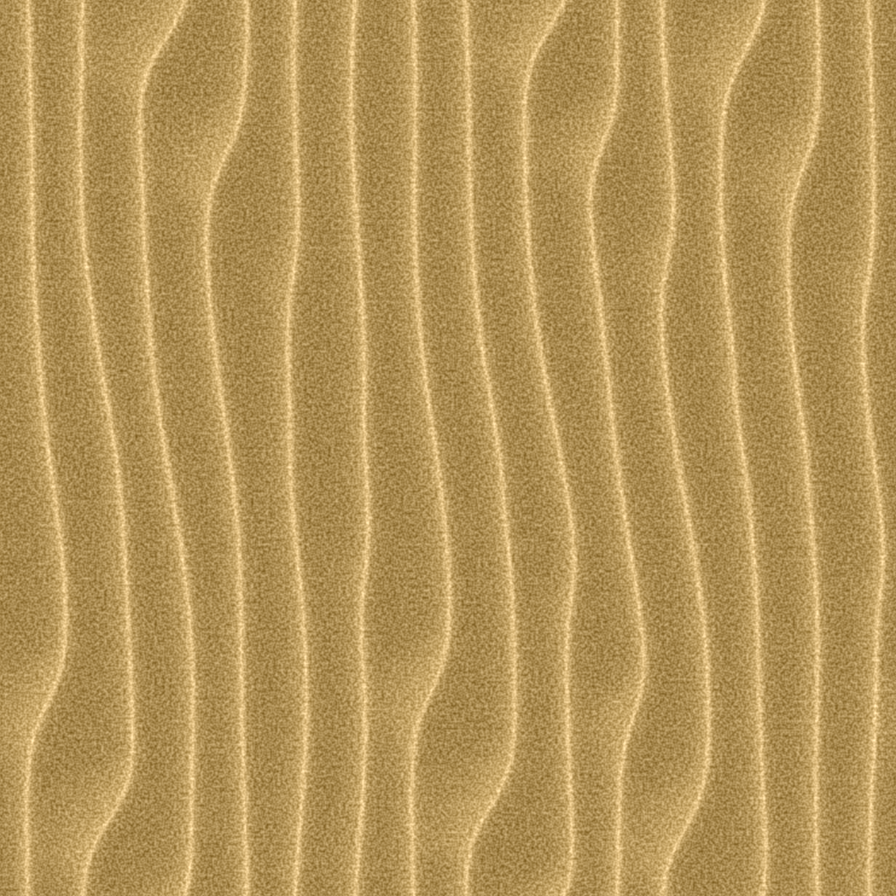
A Shadertoy shader for this texture:

```glsl
// Wind-rippled sand: fourteen wavy crests run up the canvas, each with a soft
// slope on its left and a steep drop on its right. Bends step from crest to
// crest in slanting trains; fine gradient noise gives the grain.

const float TAU = 6.2831853;
const float CRESTS = 14.0;

float hash(vec2 p) {
    p = fract(p * vec2(0.1031, 0.1137));
    p += dot(p, p.yx + 33.33);
    return fract((p.x + p.y) * p.x * 17.0);
}

float cornerSlope(vec2 cell, vec2 offset) {
    float angle = TAU * hash(cell);
    return dot(vec2(cos(angle), sin(angle)), offset);
}

float gradientNoise(vec2 p) {
    vec2 cell = floor(p), f = fract(p);
    vec2 s = f * f * f * (f * (f * 6.0 - 15.0) + 10.0);
    vec2 e = vec2(0.0, 1.0);
    float low = mix(cornerSlope(cell, f), cornerSlope(cell + e.yx, f - e.yx), s.x);
    float high = mix(cornerSlope(cell + e, f - e), cornerSlope(cell + 1.0, f - 1.0), s.x);
    return mix(low, high, s.y);
}

// One train of bends: a slow drift right, then a quick swing back left.
// It is strongest at crest "center" and fades over the neighbours.
float bendTrain(float crest, float y, float center, float spread) {
    float away = mod(crest - center + 0.5 * CRESTS, CRESTS) - 0.5 * CRESTS;
    float t = fract(y - 0.98 - 0.13 * away + 0.5) - 0.5;
    return (t - 0.5 * tanh(t / 0.05)) * exp(-0.5 * away * away / (spread * spread));
}

// Horizontal position of a crest at depth y, measured from the top
float crestX(float crest, float y) {
    float phase = hash(vec2(mod(crest, CRESTS) * 7.0 + 3.0, 5.0));
    float x = crest - 0.365;
    x += 1.02 * bendTrain(crest, y, 2.5, 1.5);
    x += 0.97 * bendTrain(crest, y, 8.6, 1.7);
    x += 0.80 * bendTrain(crest, y, 11.4, 1.7);
    x += 0.14 * cos(TAU * (y - 0.73));
    x += 0.05 * sin(TAU * (2.0 * y + phase));
    return x / CRESTS;
}

void mainImage(out vec4 fragColor, in vec2 fragCoord) {
    vec2 uv = fragCoord / iResolution.xy;
    float y = 1.0 - uv.y;

    // Nearest crest on either side
    float toLeft = 1.0, toRight = 1.0, rightCrest = 0.0;
    for (float i = -1.0; i <= CRESTS + 2.0; i++) {
        float d = crestX(i, y) - uv.x;
        if (d > 0.0 && d < toRight) {
            toRight = d;
            rightCrest = i;
        }
        if (d <= 0.0) toLeft = min(toLeft, -d);
    }

    // The lit slope broadens where its crest swings back left
    float lean = (crestX(rightCrest, y - 0.01) - crestX(rightCrest, y + 0.01)) / 0.02;
    float slopeWidth = mix(0.014, 0.043, smoothstep(0.0, 0.45, lean));
    float glow = exp(-pow(toRight / slopeWidth, 1.2)) + exp(-toLeft / 0.008);
    float edge = min(toLeft, toRight) / 0.0032;
    float crestLine = exp(-edge * edge);
    float shadow = exp(-toLeft / 0.025) * (1.0 - exp(-toLeft / 0.008));

    // Grain and faint mottling
    float grain = gradientNoise(uv * 233.0) + gradientNoise(uv * 371.0 + 19.0);
    float mottle = gradientNoise(uv * 45.0 + 7.0);

    vec3 sand = vec3(0.655, 0.535, 0.305);
    sand += glow * vec3(0.165, 0.155, 0.135);
    sand += crestLine * vec3(0.10, 0.10, 0.11);
    sand -= shadow * vec3(0.035, 0.035, 0.03);
    sand += grain * vec3(0.155, 0.16, 0.175) + mottle * 0.025;
    fragColor = vec4(clamp(sand, 0.0, 1.0), 1.0);
}
```
